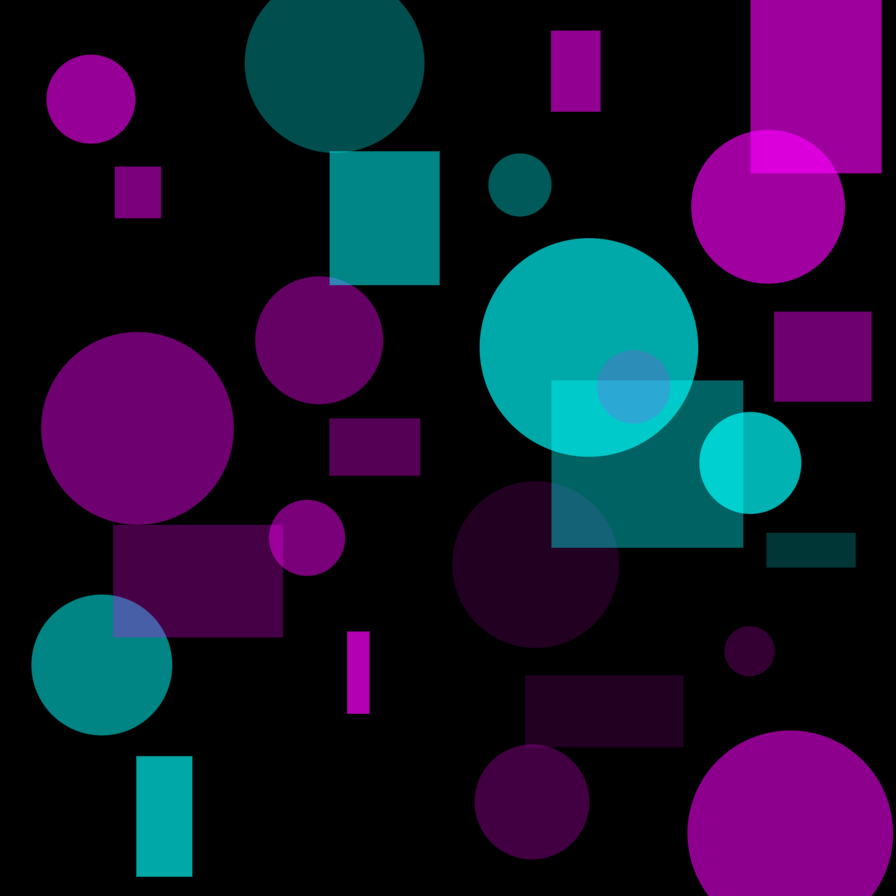
Give the GLSL for this background, as a three.js fragment shader.

```glsl
varying vec2 vUv;

const vec3 CYAN = vec3(0.0, 1.0, 1.0);
const vec3 MAGENTA = vec3(1.0, 0.0, 1.0);
const float DISCS = 14.0;
const float BOXES = 12.0;
const vec2 DISC_RADIUS = vec2(0.028, 0.122);  // smallest, largest
const vec2 BOX_AREA = vec2(0.0023, 0.04);     // smallest, largest
const vec2 BOX_STRETCH = vec2(1.3, 0.5);      // log aspect of small, large
const vec2 OPACITY = vec2(0.13, 0.7);
const float OPACITY_CURVE = 0.8;
const vec2 SCATTER_STEP = vec2(0.7549, 0.5698);
const vec2 SCATTER_START = vec2(0.836, 0.233);
const float MARGIN = 0.03;
const float JITTER = 0.06;
const float ACCENT_RADIUS = 0.041;
const float ACCENT_OPACITY = 0.17;
const vec2 ACCENT_SHIFT = vec2(0.05, -0.044);
const float EDGE = 0.002;

vec2 hash2(float n) {
  vec3 p = fract(vec3(n) * vec3(0.1031, 0.1030, 0.0973));
  p += dot(p, p.yzx + 33.33);
  return fract((p.xx + p.yz) * p.zy);
}

// Evenly spread centres with a little random displacement
vec2 scatter(float n) {
  vec2 p = fract(SCATTER_START + n * SCATTER_STEP);
  return mix(vec2(MARGIN), vec2(1.0 - MARGIN), p) + JITTER * (hash2(n + 1.0) - 0.5);
}

// Permutes a rank and scales it to 0..1
float shuffle(float rank, float stride, float start, float count) {
  return floor(mod(rank * stride + start + 0.5, count)) / (count - 1.0);
}

float opacityOf(float level) {
  return mix(OPACITY.x, OPACITY.y, pow(level, OPACITY_CURVE));
}

// Every third rank is cyan
vec3 hueOf(float rank, float phase) {
  return floor(mod(rank + 0.5, 3.0)) == phase ? CYAN : MAGENTA;
}

float discDistance(vec2 p, float radius) {
  return length(p) - radius;
}

float boxDistance(vec2 p, vec2 halfSize) {
  vec2 d = abs(p) - halfSize;
  return max(d.x, d.y);
}

float coverage(float dist) {
  return 1.0 - smoothstep(-0.5 * EDGE, 0.5 * EDGE, dist);
}

void main() {
  vec3 color = vec3(0.0);

  // Translucent discs, small to large
  for (float rank = 0.0; rank < DISCS; rank++) {
    float radius = mix(DISC_RADIUS.x, DISC_RADIUS.y, rank / (DISCS - 1.0));
    float alpha = opacityOf(shuffle(rank, 3.0, 1.0, DISCS));
    float mask = coverage(discDistance(vUv - scatter(rank), radius));
    color = mix(color, hueOf(rank, 1.0), alpha * mask);
  }

  // Translucent upright boxes, small to large
  for (float rank = 0.0; rank < BOXES; rank++) {
    float size = rank / (BOXES - 1.0);
    float level = shuffle(rank, 7.0, 11.0, BOXES);
    float area = BOX_AREA.x * pow(BOX_AREA.y / BOX_AREA.x, size);
    float stretch = 0.5 * mix(BOX_STRETCH.x, BOX_STRETCH.y, size) * (1.0 - 2.0 * level);
    vec2 halfSize = 0.5 * sqrt(area) * exp(vec2(stretch, -stretch));
    float mask = coverage(boxDistance(vUv - scatter(DISCS + rank), halfSize));
    color = mix(color, hueOf(rank, 2.0), opacityOf(level) * mask);
  }

  // Faint accent inside the largest disc
  vec2 accentCenter = scatter(DISCS - 1.0) + ACCENT_SHIFT;
  float accent = coverage(discDistance(vUv - accentCenter, ACCENT_RADIUS));
  color = mix(color, MAGENTA, ACCENT_OPACITY * accent);

  gl_FragColor = vec4(color, 1.0);
}
```
